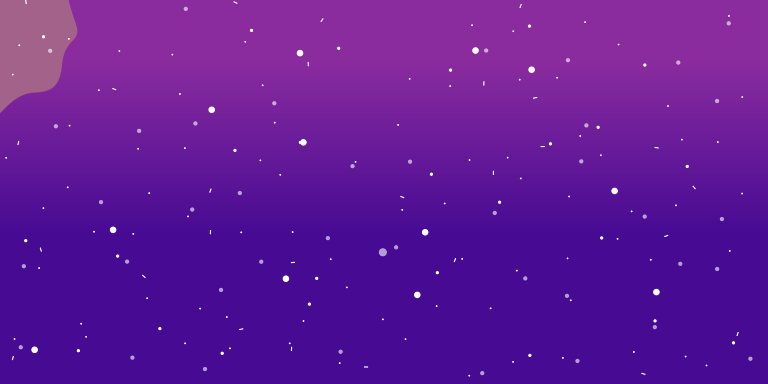
Reproduce this background procedurally as a WebGL 1 fragment shader.

```glsl
precision highp float;

uniform vec2 u_resolution;

#define SKY_TOP vec3(0.54, 0.17, 0.62)
#define SKY_BOTTOM vec3(0.277, 0.04, 0.577)
#define FADE_LOW 0.39
#define FADE_HIGH 0.84
#define BLOB_COLOR vec3(0.635, 0.385, 0.54)
#define STAR_COLOR vec3(1.0)
#define DIM_ALPHA 0.6
#define ORB_CENTER vec2(0.997, 0.343)
#define ORB_RADIUS 0.0105

vec3 hash3(vec2 cell, float seed) {
  vec3 h = fract(vec3(cell.xyx + seed) * vec3(0.1031, 0.1030, 0.0973) + seed * 0.137);
  h += dot(h, h.yxz + 33.33);
  return fract((h.xxy + h.yzz) * h.zyx);
}

float smoothMin(float a, float b, float k) {
  float h = max(k - abs(a - b), 0.0) / k;
  return min(a, b) - h * h * k * 0.25;
}

float segmentDistance(vec2 p, vec2 halfSpan) {
  float along = dot(p, halfSpan) / max(dot(halfSpan, halfSpan), 1e-8);
  return length(p - halfSpan * clamp(along, -1.0, 1.0));
}

float coverage(float dist, float pixel) {
  return 1.0 - smoothstep(-0.6 * pixel, 0.6 * pixel, dist);
}

// One jittered star per grid cell; a nonzero stretch turns dots into dashes
float starLayer(vec2 p, float size, float radius, float stretch,
                float density, float seed, float pixel) {
  vec2 cell = floor(p / size);
  vec3 rnd = hash3(cell, seed);
  vec2 center = (cell + 0.1 + 0.8 * rnd.xy) * size;
  float angle = 6.2832 * fract(rnd.z * 17.0);
  vec2 halfSpan = stretch * vec2(cos(angle), sin(angle));
  float dist = segmentDistance(p - center, halfSpan) - radius;
  return coverage(dist, pixel) * step(rnd.z, density);
}

// Corner shape: a rounded slab joined to a slanted bulge; q.y runs downward
float blobDistance(vec2 q) {
  vec2 s = pow(max(q / vec2(0.164, 0.242), 0.0001), vec2(6.5));
  float slab = (pow(s.x + s.y, 1.0 / 6.5) - 1.0) * 0.164;
  float slant = (q.x - 0.33 * q.y - 0.177) * 0.95;
  float under = (q.x + q.y - 0.295) * 0.707;
  float bulge = -smoothMin(-slant, -under, 0.02);
  return smoothMin(slab, bulge, 0.025);
}

void main() {
  vec2 p = gl_FragCoord.xy / u_resolution.y;
  float pixel = 1.0 / u_resolution.y;

  // Sky gradient
  float fade = clamp((p.y - FADE_LOW) / (FADE_HIGH - FADE_LOW), 0.0, 1.0);
  vec3 color = mix(SKY_BOTTOM, SKY_TOP, fade);

  // Corner blob
  float blob = blobDistance(vec2(p.x, 1.0 - p.y));
  color = mix(color, BLOB_COLOR, coverage(blob, pixel));

  // Translucent dots and the central orb
  float dim = starLayer(p, 0.2, 0.0055, 0.0, 0.75, 3.0, pixel);
  dim = max(dim, coverage(length(p - ORB_CENTER) - ORB_RADIUS, pixel));
  color = mix(color, STAR_COLOR, dim * DIM_ALPHA);

  // Bright stars from large to tiny, then dashes
  float stars = starLayer(p, 0.333, 0.0085, 0.0, 0.8, 11.0, pixel);
  stars = max(stars, starLayer(p, 0.25, 0.0042, 0.0, 0.75, 23.0, pixel));
  stars = max(stars, starLayer(p, 0.14, 0.0023, 0.0, 0.75, 37.0, pixel));
  stars = max(stars, starLayer(p, 0.22, 0.0015, 0.004, 0.65, 51.0, pixel));
  color = mix(color, STAR_COLOR, stars);

  gl_FragColor = vec4(color, 1.0);
}
```
